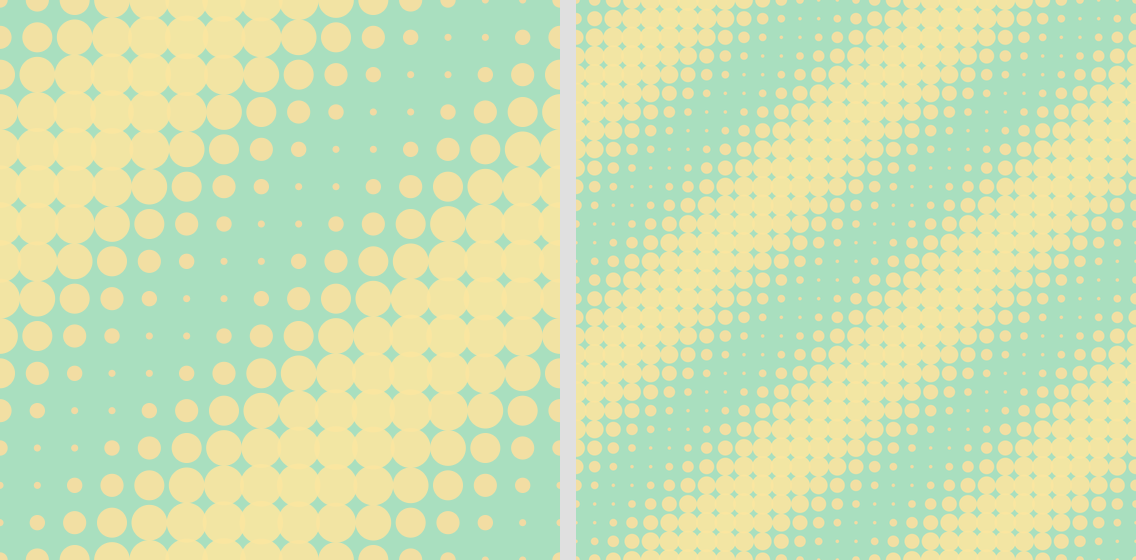
Left, the tile; right, the same tile 2 across and 2 down.
This pattern is drawn by a three.js fragment shader. Its source:

```glsl
// Halftone dots on mint, swelling and shrinking in one diagonal wave.
varying vec2 vUv;

const float PI = 3.14159265;
const float REPEATS = 15.0;    // dots across and down
const float MIN_RADIUS = 0.037; // in units of one cell
const float RADIUS_GAIN = 0.545;
const float OPACITY = 0.9;     // overlaps show slightly stronger

const vec3 MINT = vec3(0.663, 0.873, 0.750);
const vec3 PEACH = vec3(0.982, 0.848, 0.628);
const vec3 BUTTER = vec3(0.982, 0.903, 0.628);

// Diagonal swell from 0 to 1, with a period of one full canvas.
float swell(vec2 node) {
  return abs(sin(PI * (node.x - node.y + 1.5) / REPEATS));
}

// Antialiased coverage of a disc.
float disc(vec2 offset, float radius, float blur) {
  return clamp(0.5 + (radius - length(offset)) / blur, 0.0, 1.0);
}

// Lays one translucent dot over the colour below it.
vec3 addDot(vec3 base, vec2 p, vec2 node, float blur) {
  float size = swell(node);
  float cover = disc(p - node, MIN_RADIUS + RADIUS_GAIN * size, blur);
  return mix(base, mix(PEACH, BUTTER, size), OPACITY * cover);
}

void main() {
  vec2 p = vUv * REPEATS;
  float blur = max(fwidth(p.x), 0.0001);
  vec2 corner = floor(p);

  // The four nearest grid nodes, upper row first.
  vec3 color = MINT;
  for (int j = 0; j < 2; j++) {
    for (int i = 0; i < 2; i++) {
      vec2 node = corner + vec2(float(i), float(1 - j));
      color = addDot(color, p, node, blur);
    }
  }
  gl_FragColor = vec4(color, 1.0);
}
```
